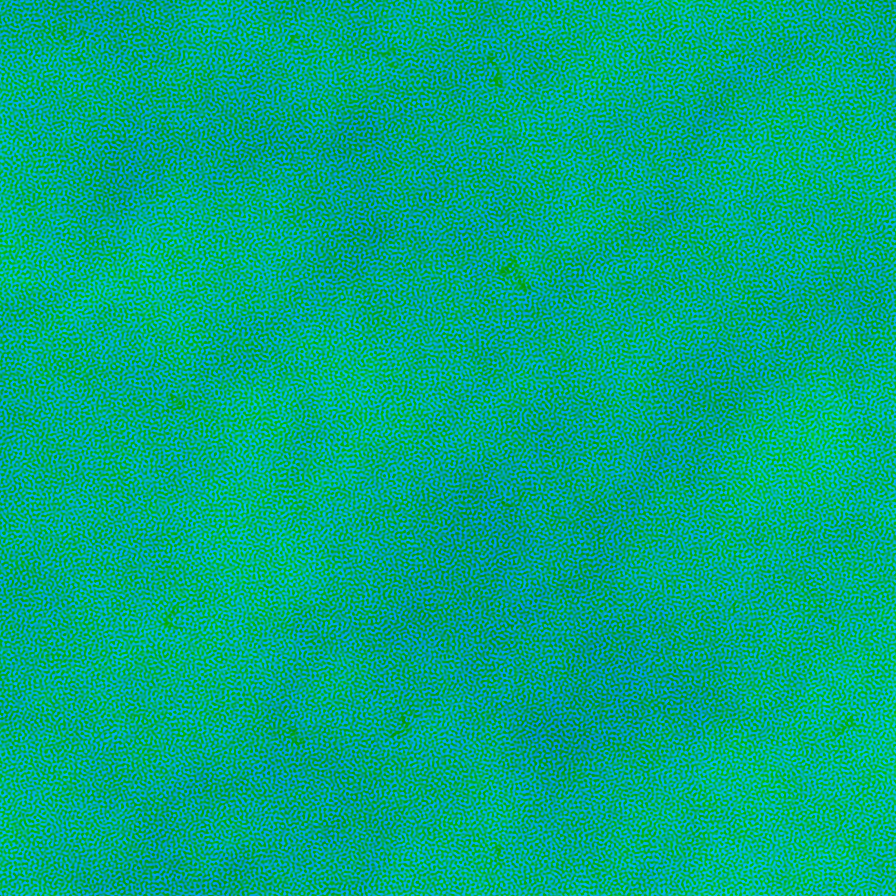
A Shadertoy shader for this texture:

```glsl
const float TAU = 6.2831853;
const int WAVES = 72;             // plane waves summed into the labyrinth
const float WORM_FREQ = 204.0;    // worm periods across the canvas
const float WORM_SPREAD = 0.56;   // relative spread of the wave lengths
const float WORM_SLOPE = 1.85;    // makes the blue levels evenly spread
const float WORM_BIAS = 0.05;
const float PATCH_FREQ = 60.0;
const float PATCH_GAIN = 0.9;     // uneven mix of green and blue worms
const float CLUMP_GRID = 8.0;
const float CLUMP_SHARE = 0.3;    // part of the grid cells with a clump
const float CLUMP_DEPTH = 2.0;
const float GREEN_MEAN = 0.664;
const float CLOUD_GAIN = 0.26;
const float CREASE_GAIN = 0.035;
const float GRAIN_GAIN = 0.06;
const vec2 CLOUD_SCALE = vec2(3.3, 4.4);
const float CLOUD_ANGLE = 0.95;

float hash(ivec2 cell, int seed) {
    uvec2 q = uvec2(cell) * uvec2(1597u, 3571u);
    uint h = q.x ^ (q.y * 2699u + uint(seed) * 7919u);
    h = h * 747796405u + 289133u;
    h = ((h >> ((h >> 28u) + 4u)) ^ h) * 277803737u;
    h = (h >> 22u) ^ h;
    return float(h >> 8u) / 16777216.0;
}

mat2 rotation(float angle) {
    float c = cos(angle), s = sin(angle);
    return mat2(c, -s, s, c);
}

float valueNoise(vec2 p, int seed) {
    ivec2 cell = ivec2(floor(p));
    vec2 f = fract(p);
    f = f * f * (3.0 - 2.0 * f);
    float low = mix(hash(cell, seed), hash(cell + ivec2(1, 0), seed), f.x);
    float high = mix(hash(cell + ivec2(0, 1), seed), hash(cell + ivec2(1, 1), seed), f.x);
    return mix(low, high, f.y);
}

float fbm(vec2 p, int seed) {
    float sum = 0.0, total = 0.0, weight = 1.0;
    for (int i = 0; i < 6; i++) {
        sum += weight * valueNoise(p, seed + i);
        total += weight;
        weight *= 0.55;
        p = rotation(0.6) * p * 2.03 + 5.3;
    }
    return sum / total;
}

// Isotropic band-limited field with unit variance
float labyrinth(vec2 p) {
    float sum = 0.0;
    for (int i = 0; i < WAVES; i++) {
        ivec2 id = ivec2(i, 3);
        float angle = 0.5 * TAU * (float(i) + hash(id, 1)) / float(WAVES);
        float freq = WORM_FREQ * (1.0 + WORM_SPREAD * (hash(id, 2) - 0.5));
        vec2 dir = vec2(cos(angle), sin(angle));
        sum += cos(TAU * (freq * dot(dir, p) + hash(id, 3)));
    }
    return sum / sqrt(0.5 * float(WAVES));
}

// Rare ragged spots where the worms melt together: positive core, negative rim
float clumps(vec2 p) {
    ivec2 cell = ivec2(floor(p * CLUMP_GRID));
    if (hash(cell, 20) > CLUMP_SHARE) return 0.0;
    vec2 centre = 0.35 + 0.3 * vec2(hash(cell, 21), hash(cell, 22));
    vec2 d = rotation(TAU * hash(cell, 23)) * (fract(p * CLUMP_GRID) - centre);
    vec2 ragged = vec2(valueNoise(p * 75.0, 24), valueNoise(p * 75.0, 25)) - 0.5;
    d = (d + 0.26 * ragged) / mix(0.5, 1.1, hash(cell, 26));
    float core = exp(-dot(d * d, vec2(80.0, 300.0)));
    float rim = exp(-dot(d * d, vec2(45.0, 80.0)));
    return core - 0.6 * rim * valueNoise(p * 65.0, 27);
}

void mainImage(out vec4 fragColor, in vec2 fragCoord) {
    vec2 p = fragCoord / iResolution.y;

    // Blue: worms squeezed to an even spread of levels
    float clump = clumps(p);
    float patches = fbm(p * PATCH_FREQ, 30) - 0.5;
    float worm = labyrinth(p) + WORM_BIAS + PATCH_GAIN * patches - CLUMP_DEPTH * clump;
    float blue = 1.0 / (1.0 + exp(-WORM_SLOPE * worm));

    // Green: broad slanted clouds, soft creases and fine grain
    vec2 slanted = rotation(CLOUD_ANGLE) * p;
    float cloud = fbm(slanted * CLOUD_SCALE + 7.0, 40) - 0.5;
    float crease = 1.0 - abs(2.0 * fbm(slanted * CLOUD_SCALE + 31.0, 50) - 1.0);
    crease = smoothstep(0.75, 1.0, crease) - 0.5;
    float grain = valueNoise(p * 330.0, 60) - 0.5;
    float green = GREEN_MEAN + CLOUD_GAIN * cloud - CREASE_GAIN * crease
                + GRAIN_GAIN * grain - 0.05 * max(clump, 0.0);

    fragColor = vec4(0.0, green, blue, 1.0);
}
```
